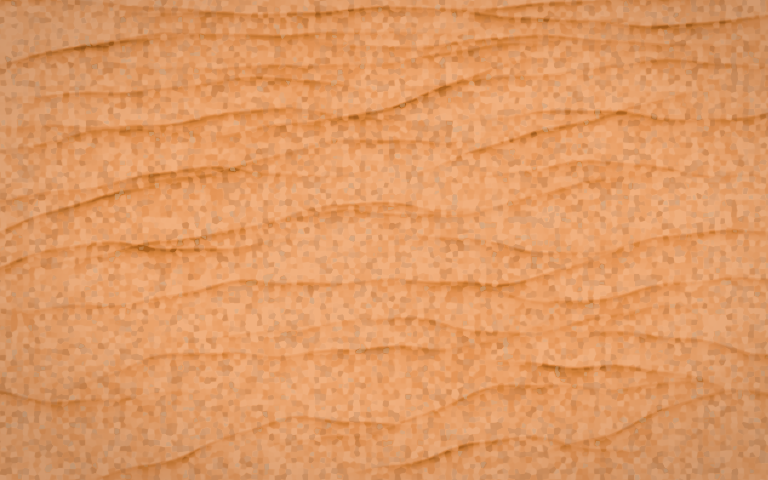
This texture is drawn by a Shadertoy shader. Its source:

```glsl
const vec3 PALE  = vec3(0.945, 0.690, 0.495);
const vec3 SAND  = vec3(0.925, 0.640, 0.420);
const vec3 AMBER = vec3(0.895, 0.580, 0.335);
const vec3 OCHRE = vec3(0.840, 0.515, 0.235);
const vec3 UMBER = vec3(0.680, 0.385, 0.120);
const vec3 QUARTZ = vec3(0.820, 0.680, 0.550);

const int   CRESTS = 36;
const float GRAINS_PER_HEIGHT = 84.0;
const float GRAIN_SOFTNESS = 9.0;   // higher gives crisper grains
const float GRAIN_CONTRAST = 0.46;
const float BASE_SHADE = 0.15;
const float LINE_WIDTH = 0.0085;
const float LINE_SHADE = 0.85;
const float LEE_WIDTH = 0.032;
const float LEE_SHADE = 0.30;
const float EDGE = 0.0045;
const float VIGNETTE = 0.13;

vec3 hash3(vec2 p) {
    vec3 q = fract(p.xyx * vec3(0.1031, 0.1030, 0.0973));
    q += dot(q, q.yxz + 33.33);
    return fract((q.xxy + q.yzz) * q.zyx);
}

// Smoothed cellular noise: three random values per grain
vec3 grains(vec2 p) {
    vec2 cell = floor(p);
    vec3 sum = vec3(0.0);
    float total = 0.0;
    for (int j = -1; j <= 1; j++) {
        for (int i = -1; i <= 1; i++) {
            vec2 id = cell + vec2(i, j);
            vec2 away = id + 0.25 + 0.5 * hash3(id + 71.0).xy - p;
            float weight = exp(-GRAIN_SOFTNESS * dot(away, away));
            sum += weight * hash3(id);
            total += weight;
        }
    }
    return sum / total;
}

// Broad, gentle changes of tone
float patches(vec2 p) {
    float wide = sin(3.1 * p.x + 2.0 * sin(2.3 * p.y) + 0.6)
               * sin(5.3 * p.y - 1.7 * p.x + sin(4.1 * p.x));
    float narrow = sin(9.0 * p.x + 3.0 * sin(7.0 * p.y))
                 * sin(25.0 * p.y - 6.0 * p.x + 2.0 * sin(5.0 * p.x));
    return wide + 0.6 * narrow;
}

// Wind ripples: thin dark crests, each with a soft lee side below
float ripples(vec2 p, float grit) {
    float shade = 0.0;
    for (int i = 0; i < CRESTS; i++) {
        float n = float(i);
        vec3 r = hash3(vec2(n + 3.0, 17.0));
        vec3 s = hash3(vec2(n + 9.0, 41.0));
        float rise = (n + r.x) / float(CRESTS);
        float near = 1.0 - rise;
        float centre = 1.6 * fract(n * 0.618 + 0.2 * r.y);
        float reach = mix(0.30, 0.70, r.z);
        float x = p.x - centre;

        // Crest path: flatter and closer together toward the top
        float tilt = mix(-0.06, 0.05, s.x) + 0.20 * s.y * smoothstep(0.05, 0.35, near);
        float wave = 0.026 * sin(6.5 * p.x + 6.3 * s.x)
                   + 0.011 * sin(14.0 * p.x + 6.3 * s.y)
                   + 0.003 * sin(37.0 * p.x + 6.3 * s.z);
        float height = rise * (1.50 - 0.46 * rise) - 0.03;
        float d = p.y - height - tilt * x - wave * (0.35 + 0.75 * near);

        // Fade at both ends and vary along the way
        float strength = smoothstep(reach, 0.3 * reach, abs(x));
        strength *= mix(0.5, 1.1, s.z) * (0.75 + 0.25 * sin(15.0 * p.x + 6.3 * r.y));

        float below = smoothstep(EDGE, -EDGE, d);
        float fall = min(d, 0.0);
        float line = LINE_SHADE * exp(fall / LINE_WIDTH) * (0.5 + grit);
        float lee = LEE_SHADE * exp(fall / LEE_WIDTH);
        shade += strength * below * (line + lee);
    }
    return min(shade, 1.1);
}

vec3 sandColor(float shade) {
    vec3 color = mix(PALE, SAND, smoothstep(0.0, 0.28, shade));
    color = mix(color, AMBER, smoothstep(0.25, 0.52, shade));
    color = mix(color, OCHRE, smoothstep(0.50, 0.80, shade));
    return mix(color, UMBER, smoothstep(0.75, 1.25, shade));
}

void mainImage(out vec4 fragColor, in vec2 fragCoord) {
    vec2 uv = fragCoord / iResolution.xy;
    vec2 p = fragCoord / iResolution.y;
    vec3 grain = grains(p * GRAINS_PER_HEIGHT);

    float shade = BASE_SHADE + 0.07 * patches(p);
    shade += GRAIN_CONTRAST * (grain.x - 0.5);
    shade += ripples(p, grain.y);
    vec3 color = sandColor(shade);

    // Dull grains and scattered pale specks
    color *= 1.0 - 0.08 * smoothstep(0.55, 0.95, grain.z);
    color = mix(color, QUARTZ, 0.5 * smoothstep(0.91, 0.98, grain.y));

    // Darker corners
    vec2 fromCentre = uv - vec2(0.52, 0.52);
    color *= 1.0 - VIGNETTE * smoothstep(0.08, 0.45, dot(fromCentre, fromCentre));
    fragColor = vec4(color, 1.0);
}
```
